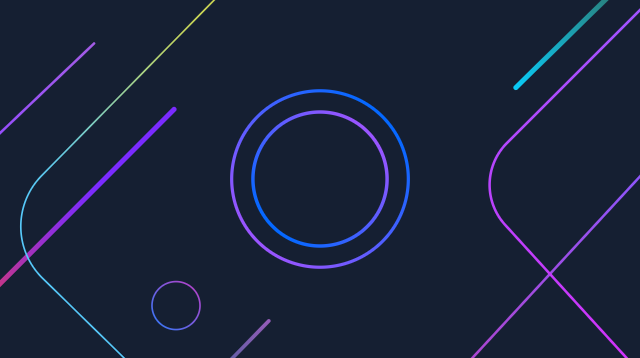
This background is drawn by a Shadertoy shader. Its source:

```glsl
// Neon line art on a dark navy field: diagonal bars, two bent lines and rings.
// Each shape is a distance function drawn as a smooth stroke whose colour
// follows a linear gradient. The canvas measures 100 by 56 units.

const vec2 CANVAS = vec2(100.0, 56.0);
const vec3 NAVY   = vec3(0.082, 0.122, 0.196);
const vec3 BLUE   = vec3(0.00, 0.41, 1.00);
const vec3 VIOLET = vec3(0.62, 0.33, 1.00);
const vec3 ORCHID = vec3(0.68, 0.27, 0.80);
const vec3 SKY    = vec3(0.34, 0.79, 0.98);

// Position of p along the line from a to b, limited to 0..1
float along(vec2 p, vec2 a, vec2 b) {
    vec2 ab = b - a;
    return clamp(dot(p - a, ab) / dot(ab, ab), 0.0, 1.0);
}

float ringDistance(vec2 p, vec2 center, float radius) {
    return abs(length(p - center) - radius);
}

// Arc bulging left that runs into two straight tangents;
// the angles (upper, lower) tell where the arc ends on each side
float bendDistance(vec2 p, vec2 center, float radius, vec2 angles) {
    vec2 q = p - center;
    float a = q.y > 0.0 ? angles.x : angles.y;
    q.y = abs(q.y);
    vec2 tangent = vec2(sin(a), cos(a));
    vec2 normal = vec2(-tangent.y, tangent.x);
    float reach = dot(q, tangent) < 0.0 ? length(q) : dot(q, normal);
    return abs(reach - radius);
}

// Blend a stroke of the given half width over the base colour
vec3 stroke(vec3 base, float dist, float halfWidth, vec3 ink, float pixel) {
    return mix(base, ink, clamp(0.5 + (halfWidth - dist) / pixel, 0.0, 1.0));
}

// Round-capped bar shaded from one end to the other
vec3 bar(vec3 base, vec2 p, vec2 a, vec2 b, float halfWidth,
         vec3 inkA, vec3 inkB, float pixel) {
    float t = along(p, a, b);
    float dist = length(p - mix(a, b, t));
    return stroke(base, dist, halfWidth, mix(inkA, inkB, t), pixel);
}

// Ring shaded from its lower left to its upper right
vec3 ring(vec3 base, vec2 p, vec2 center, float radius, float halfWidth,
          vec3 inkLow, vec3 inkHigh, float pixel) {
    vec2 diagonal = vec2(0.75 * radius);
    float t = along(p, center - diagonal, center + diagonal);
    float dist = ringDistance(p, center, radius);
    return stroke(base, dist, halfWidth, mix(inkLow, inkHigh, t), pixel);
}

void mainImage(out vec4 fragColor, in vec2 fragCoord) {
    vec2 p = fragCoord / iResolution.xy * CANVAS;
    float pixel = CANVAS.x / iResolution.x;
    vec3 color = NAVY;

    // Left bars; the thick one turns from rose to violet by its middle
    color = bar(color, p, vec2(-2.6, 32.7), vec2(14.7, 49.2), 0.2,
                vec3(0.58, 0.30, 1.0), vec3(0.64, 0.36, 0.90), pixel);
    vec2 low = vec2(-2.6, 9.0), high = vec2(27.2, 38.9);
    vec3 deepViolet = vec3(0.48, 0.17, 1.0);
    vec3 lowInk = mix(vec3(0.84, 0.22, 0.42), deepViolet,
                      along(p, low, mix(low, high, 0.6)));
    color = bar(color, p, low, high, 0.39, lowInk, deepViolet, pixel);

    // Bottom bar
    color = bar(color, p, vec2(33.8, -2.6), vec2(42.0, 5.8), 0.29,
                vec3(0.32, 0.37, 0.62), vec3(0.58, 0.36, 0.72), pixel);

    // Right bars
    color = bar(color, p, vec2(80.6, 42.3), vec2(97.7, 59.1), 0.39,
                vec3(0.04, 0.79, 0.96), vec3(0.18, 0.46, 0.42), pixel);
    color = bar(color, p, vec2(71.5, -2.5), vec2(102.3, 30.9), 0.2,
                ORCHID, vec3(0.55, 0.34, 1.0), pixel);

    // Bent lines
    float dist = bendDistance(p, vec2(14.58, 20.57), 11.33, vec2(0.776, 0.796));
    vec3 ink = mix(SKY, vec3(0.80, 0.84, 0.33), smoothstep(24.0, 56.0, p.y));
    color = stroke(color, dist, 0.13, ink, pixel);

    dist = bendDistance(p, vec2(85.77, 27.08), 9.27, vec2(0.785, 0.739));
    ink = mix(vec3(0.82, 0.20, 0.98), VIOLET, p.y / CANVAS.y);
    color = stroke(color, dist, 0.2, ink, pixel);

    // Rings: the central pair with opposite shading, and a small one
    vec2 middle = 0.5 * CANVAS;
    color = ring(color, p, middle, 13.8, 0.25, VIOLET, BLUE, pixel);
    color = ring(color, p, middle, 10.48, 0.27, BLUE, VIOLET, pixel);
    color = ring(color, p, vec2(27.5, 8.2), 3.75, 0.13,
                 vec3(0.25, 0.45, 0.95), ORCHID, pixel);

    fragColor = vec4(color, 1.0);
}
```
